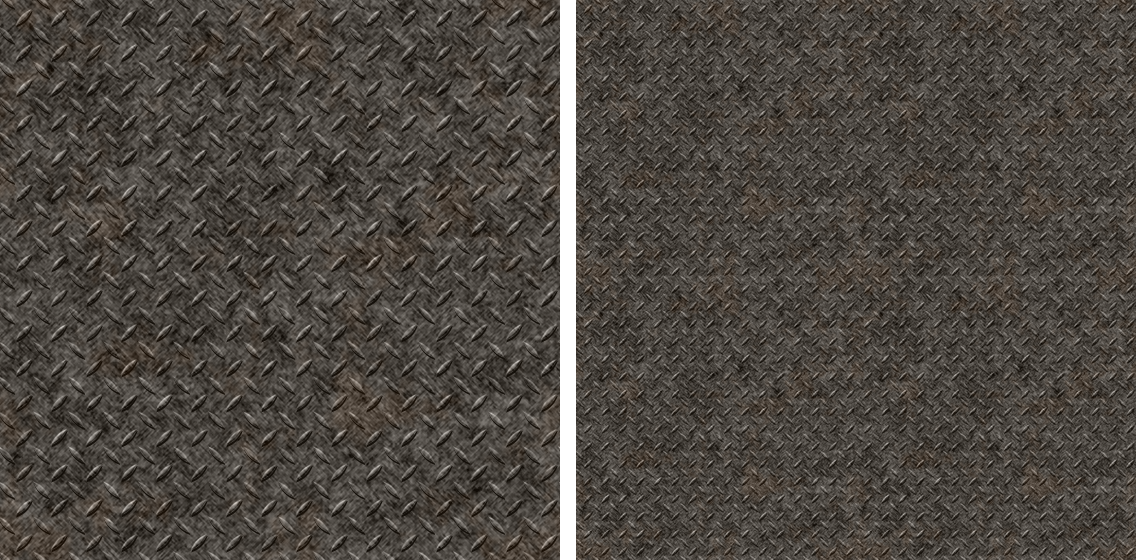
Left: one tile. Right: repeated 2 by 2.
A Shadertoy shader for this texture:

```glsl
// Worn steel tread plate: alternating diagonal lugs on scratched, mottled, faintly rusty metal.
#define CELLS 16.0                     // repeats across and down
#define LUG_HALF_LENGTH 0.325          // lug sizes in cells
#define LUG_HALF_WIDTH 0.078
#define SHADOW_SHIFT 0.065
#define LIGHT_DIR vec2(-0.28, 0.96)
#define BASE_TONE 0.275
#define MOTTLE 0.25
#define SCRATCH 0.16
#define GRAIN 0.15
#define WARMTH vec3(0.018, 0.0, -0.022)
#define RUST_TINT vec3(0.022, 0.0, -0.016)

// Integer hash of a lattice point, 0 to 1
float hash(vec2 p, float seed) {
    uvec3 v = uvec3(ivec3(vec3(p, seed)));
    uint h = v.x * 1597334677u ^ v.y * 3812015801u ^ v.z * 2798796415u;
    h = (h ^ (h >> 16)) * 2246822519u;
    h = (h ^ (h >> 13)) * 3266489917u;
    return float((h ^ (h >> 16)) & 65535u) / 65535.0;
}

// Value noise that wraps after a whole number of lattice steps
float noise(vec2 p, vec2 period, float seed) {
    vec2 i = floor(p), f = fract(p);
    f = f * f * (3.0 - 2.0 * f);
    vec2 a = mod(i, period), b = mod(i + 1.0, period);
    return mix(mix(hash(a, seed), hash(vec2(b.x, a.y), seed), f.x),
               mix(hash(vec2(a.x, b.y), seed), hash(b, seed), f.x), f.y);
}

float fbm(vec2 uv, float frequency, float seed) {
    float sum = 0.0, weight = 0.5;
    for (int i = 0; i < 4; i++) {
        sum += weight * noise(uv * frequency, vec2(frequency), seed + float(i));
        frequency *= 2.0;
        weight *= 0.7;
    }
    return sum / 1.266;
}

// Fine streaks along both diagonals, in patches; the sheared lattice still wraps
float scratches(vec2 uv) {
    vec2 d = vec2(uv.x + uv.y, uv.x - uv.y);
    vec2 rising = vec2(64.0, 270.0), falling = vec2(270.0, 64.0);
    float patches = smoothstep(0.2, 0.8, noise(uv * 36.0, vec2(36.0), 23.0));
    return mix(1.3, 0.4, patches) * (noise(d * rising, rising, 21.0) - 0.5)
         + mix(0.4, 1.3, patches) * (noise(d * falling, falling, 22.0) - 0.5);
}

// Signed distance to a pointed lens lying along x
float lens(vec2 p) {
    p = abs(p);
    float reach = LUG_HALF_LENGTH * LUG_HALF_LENGTH / LUG_HALF_WIDTH;
    float radius = 0.5 * (reach + LUG_HALF_WIDTH);
    float offset = 0.5 * (reach - LUG_HALF_WIDTH);
    bool beyondTip = (p.x - LUG_HALF_LENGTH) * offset > p.y * LUG_HALF_LENGTH;
    return beyondTip ? length(p - vec2(LUG_HALF_LENGTH, 0.0))
                     : length(p + vec2(0.0, offset)) - radius;
}

// Distance to the nearest lug in a layer; lean is +1 for rising, -1 for falling
float lugDistance(vec2 q, float lean) {
    vec2 p = fract(q) - 0.5;
    vec2 axis = vec2(1.0, lean) * 0.70711;
    return lens(vec2(dot(p, axis), dot(p, vec2(-axis.y, axis.x))));
}

float lugHeight(vec2 q, float lean) {
    return smoothstep(0.015, -0.06, lugDistance(q, lean));
}

void mainImage(out vec4 fragColor, in vec2 fragCoord) {
    vec2 uv = fragCoord / iResolution.xy;
    float aa = 0.8 * CELLS / min(iResolution.x, iResolution.y);

    // Bare plate
    float mottle = fbm(uv, 32.0, 1.0) - 0.5;
    float clouds = noise(uv * 9.0, vec2(9.0), 8.0) - 0.5;
    float grain = noise(uv * 256.0, vec2(256.0), 31.0) - 0.5;
    float wear = SCRATCH * scratches(uv) + GRAIN * grain;
    float pits = smoothstep(0.57, 0.75, fbm(uv, 56.0, 11.0));
    float tone = BASE_TONE + MOTTLE * mottle + 0.035 * clouds + wear - 0.07 * pits;

    // Raised lugs: cast shadow, face, then lit and shaded flanks
    for (int k = 0; k < 2; k++) {
        float lean = k == 0 ? 1.0 : -1.0;
        vec2 q = uv * CELLS - (k == 0 ? vec2(0.18, 0.014) : vec2(-0.32, -0.486));
        float dist = lugDistance(q, lean);
        float mask = smoothstep(aa, -aa, dist);
        float shadow = smoothstep(0.02, -0.015, lugDistance(q + LIGHT_DIR * SHADOW_SHIFT, lean));
        tone = mix(tone, 0.045, 0.93 * shadow * (1.0 - mask));

        vec2 shift = LIGHT_DIR * 0.025;
        float slope = lugHeight(q - shift, lean) - lugHeight(q + shift, lean);
        float polish = hash(mod(floor(q), CELLS), 41.0 + lean);
        float fleck = noise(uv * 130.0, vec2(130.0), 51.0);
        float face = BASE_TONE + 0.07 + 0.05 * polish + 0.20 * mottle + wear;
        face += max(slope, 0.0) * (0.06 + 0.36 * fleck) - max(-slope, 0.0) * 0.28;
        tone = mix(tone, face, mask);
    }

    // Warm metal with scattered rust
    float rust = smoothstep(0.50, 0.75, fbm(uv, 11.0, 61.0));
    vec3 color = vec3(max(tone, 0.045)) + WARMTH + RUST_TINT * rust;
    fragColor = vec4(clamp(color, 0.0, 1.0), 1.0);
}
```
